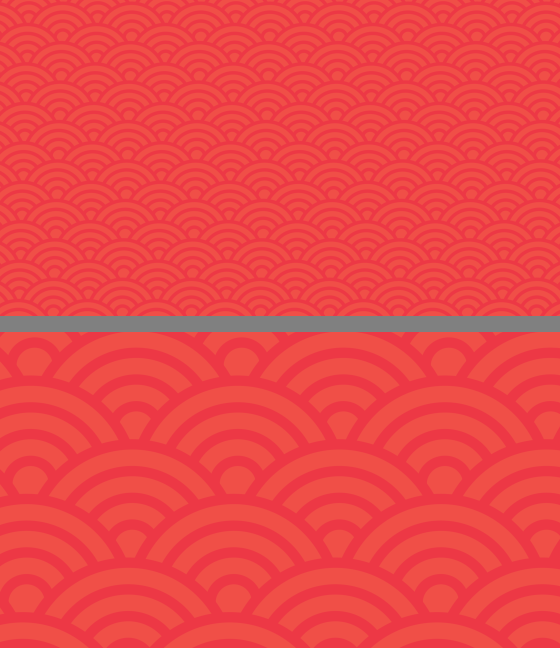
Top: the whole. Bottom: its middle third, enlarged.
This pattern is drawn by a Shadertoy shader. Its source:

```glsl
// Overlapping rows of concentric wave scales in two close shades of red.

// Lengths are fractions of the canvas height; rows count downward from the top.
const vec3 LIGHT_RED = vec3(0.94, 0.31, 0.28);
const vec3 DEEP_RED = vec3(0.93, 0.22, 0.27);
const float SCALE_PITCH = 0.2185;     // spacing of scales along a row
const float PAIR_PITCH = 0.1248;      // height of an even row plus an odd row
const float ODD_ROW_DROP = 0.0576;    // odd rows sit a little above halfway
const float ROW_DRIFT = -0.0021;      // slight sideways shift per row
const vec2 FIRST_APEX = vec2(0.0873, 0.0720);
const float SCALE_RADIUS = 0.1146;
const float RING_SPACING = 0.0282;
const float RING_WIDTH = 0.0109;
const float LAST_RING = 3.0;

// Centre of the scale in the given row that lies nearest to x.
vec2 scaleCentre(float row, float x) {
    float odd = mod(row, 2.0);
    float pair = floor(row * 0.5);
    float startX = FIRST_APEX.x + row * ROW_DRIFT + odd * 0.5 * SCALE_PITCH;
    float column = round((x - startX) / SCALE_PITCH);
    float apexY = FIRST_APEX.y + pair * PAIR_PITCH + odd * ODD_ROW_DROP;
    return vec2(startX + column * SCALE_PITCH, apexY + SCALE_RADIUS);
}

// Signed distance to the nearest ring, given the depth inside the rim.
float ringDistance(float depth) {
    float fromRim = depth - 0.5 * RING_WIDTH;
    float ring = clamp(round(fromRim / RING_SPACING), 0.0, LAST_RING);
    return abs(fromRim - ring * RING_SPACING) - 0.5 * RING_WIDTH;
}

void mainImage(out vec4 fragColor, in vec2 fragCoord) {
    float pixel = 1.0 / iResolution.y;
    vec2 p = fragCoord * pixel;
    p.y = 1.0 - p.y;

    // Paint the nearby rows downward, each covering the one above.
    float nearRow = 2.0 * floor((p.y - FIRST_APEX.y) / PAIR_PITCH);
    vec3 color = LIGHT_RED;
    for (int i = -3; i <= 2; i++) {
        vec2 centre = scaleCentre(nearRow + float(i), p.x);
        float depth = SCALE_RADIUS - length(p - centre);
        float ink = 1.0 - smoothstep(-0.7 * pixel, 0.7 * pixel, ringDistance(depth));
        // Keep the rim solid where its outer edge is blended.
        ink = depth < 0.5 * RING_WIDTH ? 1.0 : ink;
        float cover = smoothstep(-0.7 * pixel, 0.7 * pixel, depth);
        color = mix(color, mix(LIGHT_RED, DEEP_RED, ink), cover);
    }
    fragColor = vec4(color, 1.0);
}
```
